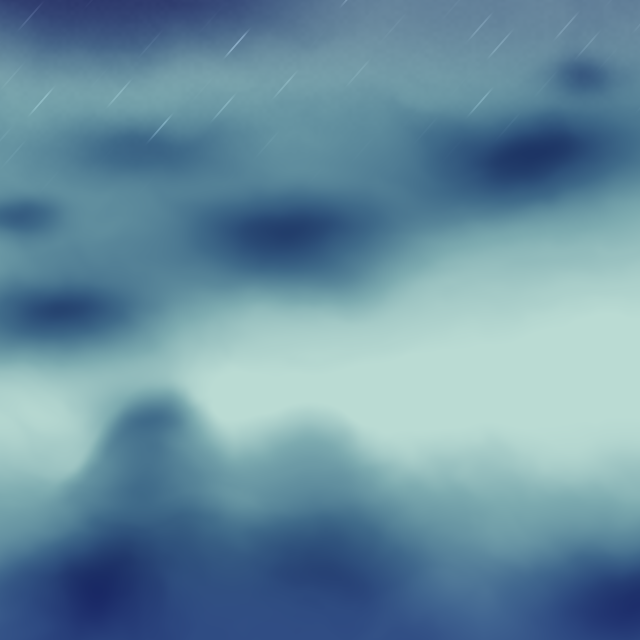
Give the GLSL for this texture, as a three.js fragment shader.

```glsl
// Soft storm clouds around a pale glow, with faint slanted rain.
varying vec2 vUv;

#define WARP 0.075        // how far the noise bends the shapes
#define WISP 1.3          // tone variation inside the clouds
#define WISP_SCALE vec2(3.0, 7.0)
#define SKY_TONE 3.45     // tones run from 0 (navy) to 5 (pale)
#define GLOW 1.9
#define PUFF_DEPTH 2.5
#define RAIN 0.2
#define RAIN_CELL vec2(0.045, 0.09)
#define RAIN_ANGLE 0.72
#define GRAIN 0.012

float hash(vec2 p) {
  return fract(sin(dot(p, vec2(127.1, 311.7))) * 43758.5453);
}

float noise(vec2 p) {
  vec2 i = floor(p), f = fract(p);
  f = f * f * f * (f * (f * 6.0 - 15.0) + 10.0);
  return mix(mix(hash(i), hash(i + vec2(1, 0)), f.x),
             mix(hash(i + vec2(0, 1)), hash(i + vec2(1, 1)), f.x), f.y);
}

float fbm(vec2 p) {
  float sum = 0.0, amp = 0.55;
  for (int i = 0; i < 4; i++) {
    sum += amp * noise(p);
    p = mat2(0.96, 0.28, -0.28, 0.96) * p * 2.03 + 7.3;
    amp *= 0.42;
  }
  return sum;
}

float bell(float x) { return exp(-x * x); }

// Soft oval, a little crisper on its upper side
float puff(vec2 p, vec2 center, vec2 size) {
  vec2 d = (p - center) / size;
  d.y *= mix(0.9, 1.25, smoothstep(-0.5, 0.5, d.y));
  return exp(-dot(d, d));
}

// Height of the lower cloud bank
float bankTop(float x) {
  return 0.17 + 0.22 * bell((x - 0.24) / 0.13)
       + 0.16 * bell((x - 0.5) / 0.13) + 0.08 * smoothstep(0.75, 1.0, x);
}

float cloudTone(vec2 p) {
  // Upper sky, darker toward the top left, and the glowing band
  float tone = SKY_TONE;
  tone -= smoothstep(0.86, 1.02, p.y) * mix(3.1, 0.7, smoothstep(0.2, 0.65, p.x));
  tone += GLOW * bell((p.y - 0.35 - 0.07 * p.x) / mix(0.14, 0.23, p.x));
  tone -= 0.7 * bell((p.y - 0.5 - 0.3 * p.x) / 0.09);

  // Lower bank, darkening with depth
  float depth = bankTop(p.x) - p.y;
  float bank = mix(3.7, 1.3, smoothstep(0.0, 0.25, depth));
  float soft = mix(0.03, 0.09, p.x);
  tone = mix(tone, bank, smoothstep(-soft, soft, depth));
  tone -= 1.6 * puff(p, vec2(0.22, 0.37), vec2(0.09, 0.06));

  // Three rows of dark puffs: rising, high and along the floor
  for (int i = 0; i < 3; i++) {
    float n = float(i), side = abs(n - 1.0);
    vec2 rising = vec2(0.09 + 0.36 * n, 0.52 + 0.125 * n);
    vec2 high = vec2(0.02 + 0.22 * n * n, 0.67 + 0.11 * n);
    vec2 low = vec2(0.06 + 0.46 * n, 0.14 - 0.05 * side);
    tone -= (PUFF_DEPTH + 0.2 * n) * puff(p, rising, vec2(0.12 + 0.02 * n, 0.048 + 0.014 * n));
    tone -= 1.8 * puff(p, high, vec2(0.13, 0.055) * (1.0 - 0.45 * side));
    tone -= (0.8 + 0.9 * side) * puff(p, low, vec2(0.14, 0.07));
  }
  return tone;
}

// Piecewise ramp through the six main colours
vec3 ramp(float tone) {
  tone = clamp(tone, -0.4, 5.25);
  vec3 c = mix(vec3(0.11, 0.20, 0.39), vec3(0.18, 0.32, 0.48), min(tone, 1.0));
  c = mix(c, vec3(0.25, 0.42, 0.54), clamp(tone - 1.0, 0.0, 1.0));
  c = mix(c, vec3(0.36, 0.54, 0.61), clamp(tone - 2.0, 0.0, 1.0));
  c = mix(c, vec3(0.49, 0.67, 0.69), clamp(tone - 3.0, 0.0, 1.0));
  return mix(c, vec3(0.68, 0.82, 0.80), max(tone - 4.0, 0.0));
}

// Sparse thin strokes, one per cell of a tilted grid
float rain(vec2 p) {
  float s = sin(RAIN_ANGLE), c = cos(RAIN_ANGLE);
  vec2 q = vec2(c * p.x - s * p.y, s * p.x + c * p.y) / RAIN_CELL;
  vec2 id = floor(q), f = fract(q) - 0.5;
  f.x += 0.6 * (hash(id) - 0.5);
  float across = 1.0 - smoothstep(0.01, 0.05, abs(f.x));
  float along = 1.0 - smoothstep(0.1, 0.4, abs(f.y));
  return across * along * pow(hash(id + 19.7), 5.0);
}

void main() {
  vec2 bend = vec2(fbm(vUv * 5.0), fbm(vUv * 5.0 + 31.4)) - 0.45;
  vec2 p = vUv + WARP * bend * vec2(1.3, 0.8);
  float wisp = fbm(p * WISP_SCALE + bend + 3.7) - 0.45;
  float calm = bell((vUv.y - 0.42) / 0.15) * smoothstep(0.3, 0.7, vUv.x);
  vec3 color = ramp(cloudTone(p) + WISP * wisp * (1.0 - 0.7 * calm));

  // Violet cast above, bluer cast below
  color += vec3(0.04, -0.02, 0.0) * smoothstep(0.8, 1.0, vUv.y);
  color += vec3(0.0, -0.03, 0.03) * (1.0 - smoothstep(0.0, 0.2, vUv.y));

  float wet = smoothstep(0.7, 0.9, vUv.y + 0.1 * (0.5 - vUv.x));
  color += RAIN * wet * rain(vUv);
  color += GRAIN * wet * (noise(vUv * 150.0) - 0.5);
  gl_FragColor = vec4(color, 1.0);
}
```
